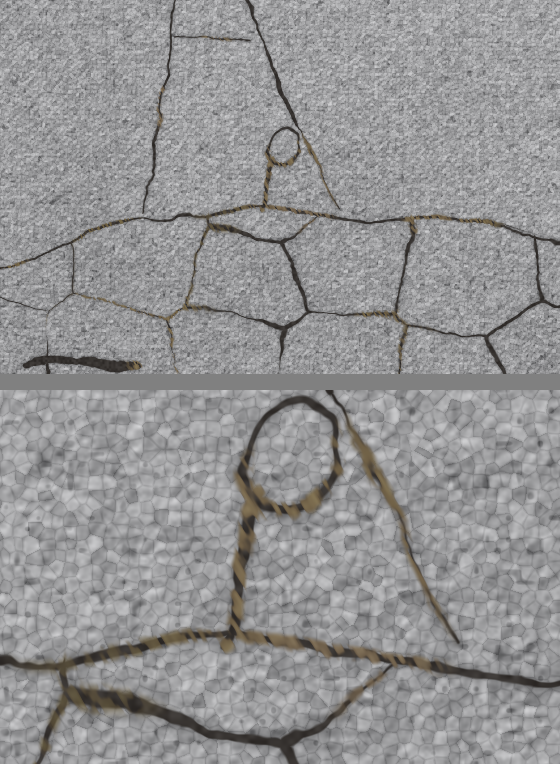
Top, the full canvas; bottom, a detail of the centre.
A WebGL 1 fragment shader for this texture:

```glsl
precision highp float;
// Weathered grey asphalt seen from above, broken by dark wandering cracks.
// Cellular and value noise make the stony grain; warped segments, a ring and
// cell borders make the cracks, which collect dry litter and a little moss.

uniform vec2 u_resolution;

const vec3 ASPHALT = vec3(0.632, 0.633, 0.640);
const vec3 CRACK_DARK = vec3(0.16, 0.145, 0.135);
const vec3 STRAW = vec3(0.56, 0.49, 0.39);
const vec3 SOIL = vec3(0.31, 0.25, 0.19);
const vec3 MOSS = vec3(0.43, 0.39, 0.22);

float hash(vec2 p) {
  return fract(sin(dot(p, vec2(127.1, 311.7))) * 43758.545);
}

float noise(vec2 p) {
  vec2 i = floor(p), f = fract(p);
  f = f * f * (3.0 - 2.0 * f);
  vec2 e = vec2(1.0, 0.0);
  return mix(mix(hash(i), hash(i + e), f.x),
             mix(hash(i + e.yx), hash(i + e.xx), f.x), f.y);
}

// Border closeness (second minus first distance) and a random cell tone.
vec2 cells(vec2 p) {
  vec2 home = floor(p);
  float nearest = 9.0, second = 9.0, tone = 0.0;
  for (int y = -1; y <= 1; y++) {
    for (int x = -1; x <= 1; x++) {
      vec2 id = home + vec2(float(x), float(y));
      vec2 center = id + 0.1 + 0.8 * vec2(hash(id), hash(id + 51.3));
      float d = distance(p, center);
      second = min(second, max(d, nearest));
      if (d < nearest) {
        nearest = d;
        tone = hash(id + 17.7);
      }
    }
  }
  return vec2(second - nearest, tone);
}

// Jagged displacement that makes straight lines crumble.
vec2 wander(vec2 p) {
  vec2 shift = vec2(0.0);
  float freq = 6.0, amp = 0.035;
  for (int i = 0; i < 4; i++) {
    shift += amp * (vec2(noise(p * freq), noise(p * freq + 37.0)) - 0.5);
    freq *= 2.7;
    amp *= 0.43;
  }
  return p + shift;
}

// Signed gap to a crack of given half width from a to b.
float strand(vec2 p, vec2 a, vec2 b, float width) {
  vec2 ab = b - a;
  float t = clamp(dot(p - a, ab) / dot(ab, ab), 0.0, 1.0);
  return distance(p, a + ab * t) - width;
}

// Height of the long crack that crosses the whole surface.
float ridgeLine(float x) {
  return 0.29 + 0.14 * smoothstep(0.0, 0.45, x)
       - 0.06 * smoothstep(1.05, 1.45, x) + 0.012 * sin(x * 11.0);
}

// Negative inside any crack, positive on the solid surface.
float crackGap(vec2 p) {
  vec2 q = wander(p);
  float swell = 0.35 + 1.2 * noise(p * 13.0 + 5.0);
  float below = q.y - ridgeLine(q.x);
  float gap = abs(below) * 0.96 - 0.0030 * swell;

  // Long upper cracks with an island and thin branches.
  vec2 fork = vec2(0.79, 0.65);
  gap = min(gap, strand(q, vec2(0.48, 1.05), vec2(0.39, 0.43), 0.0024 * swell));
  gap = min(gap, strand(q, vec2(0.62, 1.05), fork, 0.0042 * swell));
  gap = min(gap, strand(q, vec2(0.72, 0.57), vec2(0.71, 0.43), 0.0046 * swell));
  gap = min(gap, abs(distance(q, vec2(0.75, 0.60)) - 0.045) - 0.0028 * swell);
  gap = min(gap, strand(q, fork, vec2(0.90, 0.45), 0.0010 * swell));
  gap = min(gap, strand(q, vec2(0.47, 0.90), vec2(0.65, 0.89), 0.0018 * swell));
  gap = min(gap, strand(q, vec2(0.05, 0.02), vec2(0.36, 0.03), 0.0080 * swell));

  // Broken slabs under the long crack; some seams fade out.
  float seam = cells(q * 3.4 + vec2(0.3, 0.6)).x * 0.5 / 3.4;
  float seamWidth = mix(-0.0015, 0.0054, noise(p * 8.0 + 21.0));
  float slabs = seam - seamWidth + 0.5 * max(below, 0.0);
  return min(gap, slabs);
}

// Brightness change from stones, side light, pits and slow stains.
float grain(vec2 p) {
  vec2 stone = cells(p * 88.0);
  vec2 g = p * 150.0;
  float relief = noise(g) - noise(g + vec2(-0.4, 0.7));
  float pit = smoothstep(0.78, 0.95, noise(p * 105.0 + 9.0));
  float joint = 1.0 - smoothstep(0.0, 0.28, stone.x);
  float stain = noise(p * 4.0 + 3.0) + 0.5 * noise(p * 15.0) - 0.75;
  return 0.13 * (stone.y - 0.5) + 0.15 * relief - 0.14 * pit - 0.07 * joint
       + 0.04 * stain + 0.07 * (noise(p * 290.0) - 0.5) + 0.025 * (p.y - 0.5);
}

void main() {
  vec2 p = gl_FragCoord.xy / u_resolution.y;
  float soft = max(0.0010, 0.5 / u_resolution.y);
  float gap = crackGap(p);

  // Surface, darkened toward the crumbling crack lips.
  vec3 color = ASPHALT + grain(p);
  color *= 1.0 - 0.24 * exp(-max(gap, 0.0) / 0.0035);
  float core = 1.0 - smoothstep(-soft, 1.5 * soft, gap);
  color = mix(color, CRACK_DARK + 0.10 * noise(p * 170.0), core);

  // Straw, soil and moss caught in patches along the cracks.
  float patches = smoothstep(0.56, 0.74, noise(p * 7.0 + 61.0));
  float edge = 1.0 - smoothstep(0.0, 0.006, gap);
  vec2 fiber = vec2(p.x + 0.6 * p.y, p.y - 0.6 * p.x) * vec2(230.0, 70.0);
  float straw = noise(fiber);
  vec3 litter = mix(SOIL, mix(STRAW, MOSS, noise(p * 5.0 + 80.0) * 0.7), straw);
  color = mix(color, litter, patches * edge * smoothstep(0.25, 0.6, straw));

  gl_FragColor = vec4(clamp(color, 0.0, 1.0), 1.0);
}
```
